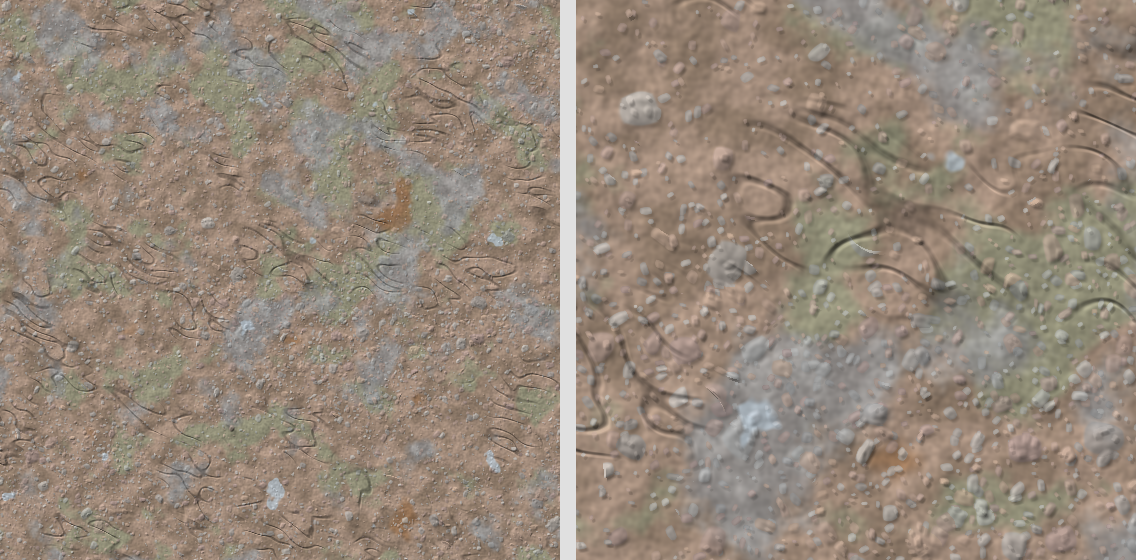
Left, the full canvas; right, a detail of the centre.
Reproduce this texture procedurally as a Shadertoy shader.

```glsl
// Dry stony soil: tan and brown earth with olive and grey patches, scattered
// gravel and slanted cracks. A height field of gradient noise and rounded
// stones is lit from the upper left, over colours blended by noise masks.

vec2 hash2(vec2 p) {
    vec3 q = fract(p.xyx * vec3(0.1031, 0.1030, 0.0973));
    q += dot(q, q.yzx + 33.33);
    return fract((q.xx + q.yz) * q.zy);
}

mat2 rotation(float angle) {
    float c = cos(angle), s = sin(angle);
    return mat2(c, s, -s, c);
}

float cornerSlope(vec2 cell, vec2 offset) {
    return dot(hash2(cell) * 2.0 - 1.0, offset);
}

float gradientNoise(vec2 p) {
    vec2 i = floor(p), f = p - i;
    vec2 u = f * f * f * (f * (f * 6.0 - 15.0) + 10.0);
    vec2 e = vec2(1, 0);
    return mix(mix(cornerSlope(i, f), cornerSlope(i + e, f - e), u.x),
               mix(cornerSlope(i + e.yx, f - e.yx), cornerSlope(i + 1.0, f - 1.0), u.x), u.y);
}

float fbm(vec2 p, int octaves) {
    float sum = 0.0, amplitude = 1.0;
    for (int k = 0; k < octaves; k++) {
        sum += amplitude * gradientNoise(p);
        p = rotation(0.6) * p * 2.03 + 17.3;
        amplitude *= 0.5;
    }
    return sum;
}

// Scattered angular stones: x is the dome height, y a random id.
vec2 stones(vec2 p, float density) {
    vec2 cell = floor(p), best = vec2(0);
    for (int y = -1; y <= 1; y++)
    for (int x = -1; x <= 1; x++) {
        vec2 c = cell + vec2(x, y);
        vec2 traits = hash2(c + 71.0);
        vec2 d = rotation(6.28 * traits.y) * (p - c - hash2(c));
        d.y *= 1.3;
        float reach = mix(length(d), max(abs(d.x), abs(d.y)), 0.4);
        float radius = mix(0.22, 0.6, traits.x * traits.x);
        float present = step(hash2(c + 133.0).x, density);
        float dome = present * smoothstep(0.0, 0.65, 1.0 - reach / radius);
        if (dome > best.x) best = vec2(dome, traits.y);
    }
    return best;
}

struct Ground { float height, stone, id, crack; };

Ground ground(vec2 p) {
    vec2 w = p + 0.006 * vec2(gradientNoise(p * 45.0), gradientNoise(p * 45.0 + 40.0));
    float gravel = smoothstep(-0.2, 0.35, fbm(p * 4.0 + 3.0, 3));
    vec2 big = stones(w * 36.0, 0.04 + 0.22 * gravel);
    vec2 mid = stones(w * 72.0 + 7.0, 0.15 + 0.45 * gravel);
    vec2 small = stones(w * 135.0 + 19.0, 0.35 + 0.4 * gravel);

    // Thin broken cracks running down to the right
    vec2 q = rotation(0.45) * (p + 0.03 * vec2(fbm(p * 9.0, 2), fbm(p * 9.0 + 31.0, 2)));
    float split = abs(gradientNoise(q * vec2(17.0, 42.0)));
    float broken = smoothstep(0.0, 0.25, fbm(p * 7.0 + 50.0, 3) - 0.25 * gravel + 0.05);
    float crack = broken * (1.0 - smoothstep(0.01, 0.08, split));

    Ground g;
    g.crack = crack;
    g.stone = max(big.x, max(mid.x, small.x));
    g.id = big.x > 0.05 ? big.y : (mid.x > 0.05 ? mid.y : small.y);
    g.height = 0.8 * fbm(p * 28.0, 4) + 0.5 * big.x + 0.3 * mid.x + 0.16 * small.x - 0.3 * crack;
    return g;
}

void mainImage(out vec4 fragColor, in vec2 fragCoord) {
    vec2 p = fragCoord / iResolution.y;
    Ground g = ground(p);
    float slope = g.height - ground(p + 0.0025 * normalize(vec2(-0.6, 0.8))).height;

    // Earth
    float region = gradientNoise(p * 2.6 + 5.0);
    float mottle = fbm(p * 24.0 + 9.0, 4);
    vec3 colour = mix(vec3(0.54, 0.465, 0.40), vec3(0.645, 0.555, 0.49),
                      smoothstep(-0.3, 0.25, mottle));

    // Olive film, grey dust and rust
    float olive = smoothstep(0.05, 0.3, fbm(p * 11.0 + 60.0, 5) + 0.5 * region);
    colour = mix(colour, vec3(0.56, 0.565, 0.47), 0.85 * olive);
    float dust = smoothstep(0.08, 0.34, fbm(p * 8.0 + 23.0, 6) + 0.4 * region);
    vec3 grey = mix(vec3(0.52, 0.515, 0.515), vec3(0.63, 0.63, 0.63),
                    smoothstep(-0.2, 0.25, fbm(p * 30.0 + 80.0, 3)));
    colour = mix(colour, grey, 0.85 * dust);
    float rust = smoothstep(0.42, 0.65, fbm(p * 9.0 + 140.0, 4));
    colour = mix(colour, vec3(0.55, 0.40, 0.27), 0.7 * rust);

    // Stones: some blue grey, the rest tan to mauve
    vec3 stoneColour = g.id < 0.5
        ? mix(vec3(0.50, 0.51, 0.52), vec3(0.64, 0.65, 0.65), g.id * 2.0)
        : mix(vec3(0.65, 0.56, 0.49), vec3(0.56, 0.49, 0.49), g.id * 2.0 - 1.0);
    colour = mix(colour, stoneColour, 0.6 * smoothstep(0.05, 0.35, g.stone));

    // Rare pale blue flakes
    float flake = smoothstep(0.5, 0.58, fbm(p * 13.0 + 200.0, 4));
    colour = mix(colour, vec3(0.68, 0.73, 0.77), 0.8 * flake);

    // Relief, crevices and fine grit
    float relief = clamp(slope * (0.85 - 0.3 * dust), -0.38, 0.28);
    float grit = 0.13 * gradientNoise(p * 210.0);
    colour *= 1.0 + relief + grit - 0.22 * g.crack;
    fragColor = vec4(colour, 1.0);
}
```
